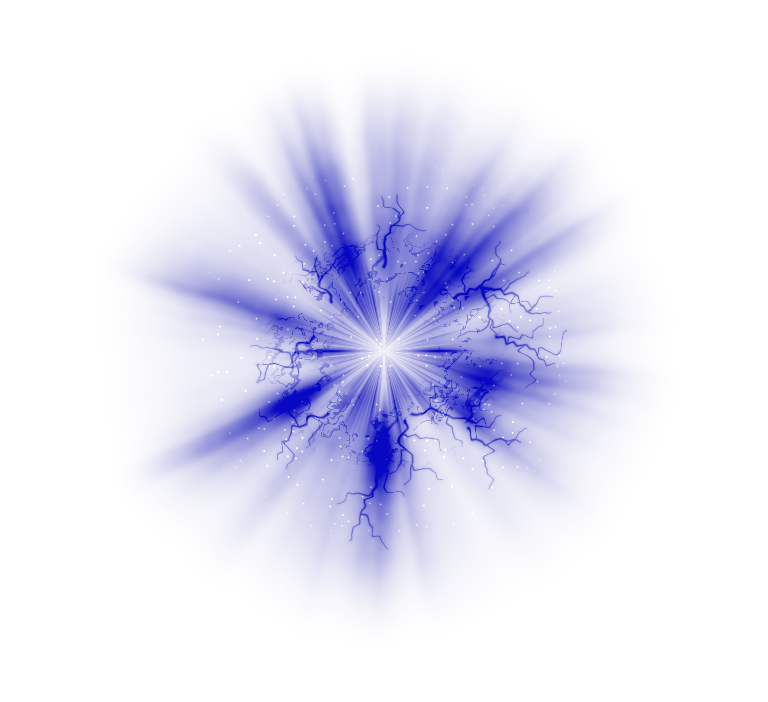
Write a Shadertoy shader that draws this background.

```glsl
// A blue energy burst on white: radial streaks, a pale mirrored star in the
// middle, and branching lightning around it. All parts add to one ink density,
// which is turned into colour by a white-to-blue ramp at the end.

const float TAU = 6.2831853;

float hash(vec2 p) {
    return fract(sin(dot(p, vec2(127.1, 311.7))) * 43758.545);
}

float noise(vec2 p) {
    vec2 i = floor(p), f = fract(p);
    f = f * f * (3.0 - 2.0 * f);
    return mix(mix(hash(i), hash(i + vec2(1, 0)), f.x),
               mix(hash(i + vec2(0, 1)), hash(i + vec2(1, 1)), f.x), f.y);
}

float fbm(vec2 p) {
    return 0.55 * noise(p) + 0.29 * noise(p * 2.1 + 7.3) + 0.16 * noise(p * 4.3 + 3.1);
}

// Noise around the circle, with a whole number of cells so it closes on itself
float streak(float angle, float cells, float seed) {
    float x = angle / TAU * cells, i = floor(x), f = fract(x);
    f = f * f * (3.0 - 2.0 * f);
    return mix(hash(vec2(mod(i, cells), seed)), hash(vec2(mod(i + 1.0, cells), seed)), f);
}

// Sideways wander of a bolt at fraction h of its length
float wander(float h, float len, float seed) {
    float bend = noise(vec2(h * len * 40.0, seed)) - 0.5;
    float kink = noise(vec2(h * len * 120.0, seed + 9.0)) - 0.5;
    return (0.032 * bend + 0.011 * kink) * smoothstep(0.0, 0.2, h);
}

float bolt(vec2 p, vec2 a, vec2 b, float seed, float width) {
    float len = length(b - a);
    vec2 along = (b - a) / len, q = p - a;
    float x = dot(q, along), h = clamp(x / len, 0.0, 1.0);
    float side = dot(q, vec2(-along.y, along.x)) - wander(h, len, seed);
    float d = length(vec2(x - h * len, side));
    float w = max(width * (1.0 - 0.6 * h), 0.7 / iResolution.y);
    return (exp(-d * d / (w * w)) + 0.22 * exp(-d / (w * 3.0))) * (1.0 - 0.5 * h);
}

// Main bolts (start, end), each with three generated forks
float lightning(vec2 p) {
    vec4 bolts[12] = vec4[12](
        vec4(0.0, 0.12, 0.025, 0.22), vec4(0.10, 0.075, 0.17, 0.125),
        vec4(0.14, 0.09, 0.16, 0.02), vec4(0.16, 0.02, 0.24, -0.022),
        vec4(0.14, 0.09, 0.235, 0.05), vec4(-0.10, 0.02, -0.18, -0.045),
        vec4(-0.075, 0.07, -0.09, 0.135), vec4(-0.08, -0.09, -0.155, -0.15),
        vec4(-0.01, -0.14, -0.048, -0.27), vec4(0.03, -0.10, 0.035, -0.19),
        vec4(0.04, -0.09, 0.15, -0.115), vec4(0.12, -0.11, 0.19, -0.14));
    float ink = 0.0;
    for (int i = 0; i < 12; i++) {
        vec2 a = bolts[i].xy, b = bolts[i].zw, v = b - a;
        float seed = float(i) * 3.7 + 1.0, len = length(v);
        ink = max(ink, bolt(p, a, b, seed, 0.0022));
        for (int k = 0; k < 3; k++) {
            float h = 0.2 + 0.25 * float(k), r = hash(vec2(seed, float(k)));
            float turn = (mod(float(k), 2.0) < 0.5 ? 1.0 : -1.0) * (0.5 + 0.7 * r);
            vec2 start = a + v * h + vec2(-v.y, v.x) / len * wander(h, len, seed);
            vec2 way = mat2(cos(turn), sin(turn), -sin(turn), cos(turn)) * v / len;
            vec2 end = start + way * (0.03 + 0.035 * r);
            ink = max(ink, 0.7 * bolt(p, start, end, seed + float(k) + 20.0, 0.0016));
        }
    }
    return ink;
}

// Broad dark lobes (angle, spread, strength) cut into fine radial streaks
float burst(vec2 p, float r, float angle) {
    vec3 lobes[12] = vec3[12](
        vec3(1.95, 0.22, 0.80), vec3(2.20, 0.10, 0.25), vec3(0.97, 0.25, 0.88),
        vec3(1.50, 0.20, 0.38), vec3(0.55, 0.14, 0.48), vec3(-0.30, 0.20, 0.88),
        vec3(-0.62, 0.12, 0.68), vec3(-1.60, 0.20, 0.88), vec3(-2.62, 0.16, 0.82),
        vec3(2.85, 0.16, 0.60), vec3(-2.10, 0.20, 0.32), vec3(0.0, 0.20, 0.30));
    float lobe = 0.07;
    for (int i = 0; i < 12; i++) {
        float d = mod(angle - lobes[i].x + TAU * 0.5, TAU) - TAU * 0.5;
        d /= lobes[i].y;
        lobe += lobes[i].z * exp(-d * d);
    }
    float bent = angle + 0.05 * (fbm(p * 9.0) - 0.5);
    float broad = streak(bent, 47.0, 1.0), fine = streak(bent, 131.0, 2.0);
    float reach = 0.055 + 0.10 * broad * (0.6 + 0.5 * fine);
    float fall = exp(-max(r - 0.155, 0.0) / reach);
    float texture1 = 0.72 + 0.33 * broad + 0.18 * fine;
    float cloud = 0.7 + 0.6 * fbm(p * 17.0 + 4.0);
    float haze = 0.07 * (0.5 + broad) * (1.0 - smoothstep(0.22, 0.42, r));
    return lobe * fall * texture1 * cloud * (1.0 - smoothstep(0.27, 0.44, r)) + haze;
}

// Ink of the pale star, mirrored in both axes
float star(vec2 p, float r) {
    float a = atan(abs(p.y), abs(p.x) + 1e-5);
    float rays = 0.6 * noise(vec2(a * 13.0, 5.0)) + 0.4 * noise(vec2(a * 38.0, 8.0));
    float pale = exp(-pow((a - 0.68) / 0.10, 2.0)) + 0.7 * exp(-pow((a - 0.36) / 0.08, 2.0))
               + 0.7 * exp(-pow((a - 1.57) / 0.05, 2.0));
    float ink = (0.22 + 0.75 * rays) * (1.0 - 0.65 * min(pale, 1.0));
    return ink * smoothstep(-0.02, 0.085, r);
}

void mainImage(out vec4 fragColor, in vec2 fragCoord) {
    vec2 p = (fragCoord - 0.5 * iResolution.xy) / iResolution.y;
    float r = length(p), angle = atan(p.y, p.x + 1e-6);

    // Streaks outside, star inside, with a ragged border between them
    float border = r + 0.05 * (streak(angle, 41.0, 6.0) - 0.5);
    float ink = mix(star(p, r), burst(p, r, angle), smoothstep(0.055, 0.145, border));

    // Thin veins in the ring, the bolts, and a dark line across the star
    float ring = smoothstep(0.06, 0.10, r) * (1.0 - smoothstep(0.13, 0.19, r));
    float vein = abs(fbm(p * 34.0 + 2.0 * fbm(p * 50.0)) - 0.5);
    ink += 0.28 * ring * (1.0 - smoothstep(0.0, 0.045, vein));
    ink += 0.5 * lightning(p);
    ink += 0.4 * exp(-abs(p.y) / 0.002) * smoothstep(0.03, 0.08, r) * (1.0 - smoothstep(0.09, 0.14, r));

    // White sparks scattered on a grid
    vec2 cell = floor(p * 75.0), spot = vec2(hash(cell), hash(cell + 31.0)) * 0.6 + 0.2;
    float spark = exp(-pow(length(fract(p * 75.0) - spot) / 0.09, 2.0));
    ink -= 0.4 * spark * step(0.8, hash(cell + 57.0)) * (1.0 - smoothstep(0.2, 0.3, r));

    ink = clamp(ink, 0.0, 1.0);
    fragColor = vec4(vec2(1.0 - 0.97 * ink), 1.0 - 0.4 * ink + 0.16 * ink * ink, 1.0);
}
```
